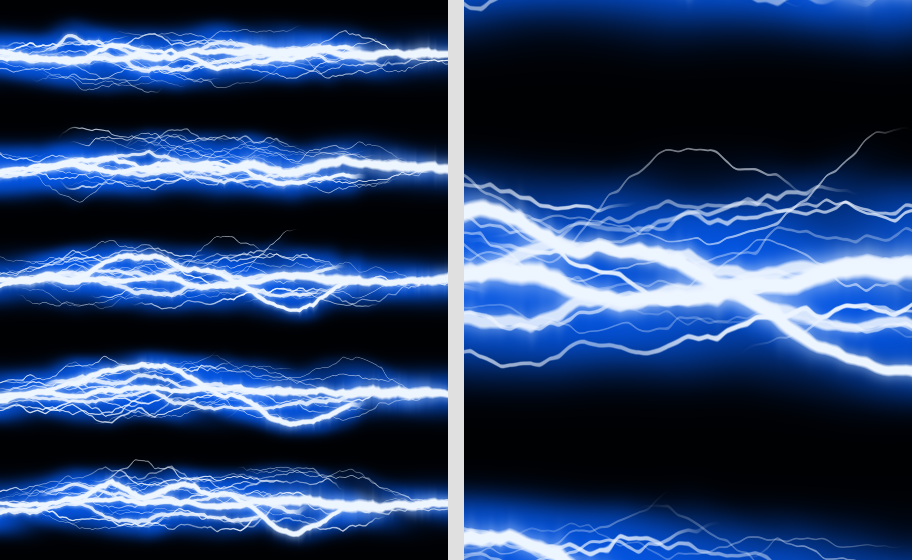
Left: the whole. Right: its middle third, enlarged.
A WebGL 2 fragment shader for this pattern:

```glsl
#version 300 es
precision highp float;
// Five horizontal lightning bolts stacked on black. Each row layers a trunk, three
// thick arcs and many thin filaments; every strand is a jagged noise curve whose
// distance gives a white core and a blue glow.

uniform vec2 u_resolution;
out vec4 fragColor;

const float ROWS = 5.0;
const int STRANDS = 25;

float hash(vec2 p) {
    return fract(sin(dot(p, vec2(127.1, 311.7))) * 43758.5453);
}

float bell(float t) {
    return exp(-t * t);
}

// Signed value noise along x, with corners left partly sharp.
float noise(float x, float seed) {
    float i = floor(x), f = x - i;
    f = mix(f, f * f * (3.0 - 2.0 * f), 0.6);
    return mix(hash(vec2(i, seed)), hash(vec2(i + 1.0, seed)), f) * 2.0 - 1.0;
}

// Strands gather at both ends, most tightly on the right.
float taper(float x) {
    return mix(0.45, 1.0, smoothstep(0.0, 0.8, x)) * mix(1.0, 0.2, smoothstep(2.9, 3.9, x));
}

// Broad course of a strand: an arch, then a dip, plus slow wandering.
float course(float x, float seed, float offset, float spread, float sway) {
    float wander = 0.7 * noise(x * 1.5, seed) + 0.4 * noise(x * 3.1, seed + 5.3);
    float swing = bell((x - 1.35) / 0.6) - 1.1 * bell((x - 2.6) / 0.45);
    return taper(x) * (offset + spread * wander) + sway * swing;
}

// Fine kinks added on top of the course.
float kinks(float x, float seed, float rough) {
    return rough * (noise(x * 6.5, seed + 1.7) + 0.5 * noise(x * 15.0, seed + 2.9)
                  + 0.25 * noise(x * 34.0, seed + 4.1));
}

void main() {
    vec2 p = gl_FragCoord.xy / u_resolution.y * ROWS;
    float row = floor(p.y);
    float x = p.x, y = fract(p.y) - 0.49;
    float pixel = ROWS / u_resolution.y;
    float glow = 0.0, dark = 1.0;

    for (int k = 0; k < STRANDS; k++) {
        float id = float(k);
        float seed = row * 37.0 + id * 1.37 + 3.0;
        float r1 = hash(vec2(seed, 1.0)), r2 = hash(vec2(seed, 2.0));
        float r3 = hash(vec2(seed, 3.0)), r4 = hash(vec2(seed, 4.0));

        // Thin filament by default.
        float width = mix(0.003, 0.008, r3 * r3);
        float offset = (r1 - 0.42) * 0.48, spread = mix(0.1, 0.22, r2);
        float sway = 0.0, rough = 0.036, reach = 0.095, power = 0.27;
        float start = r4 * 3.4 - 0.9, end = start + 1.1 + 1.6 * r2;
        float strength = mix(0.35, 1.0, r3);

        if (k == 0) {           // trunk, widening to the right
            width = mix(0.026, 0.048, smoothstep(0.3, 3.4, x));
            offset = 0.02; spread = 0.07; rough = 0.022;
            reach = 0.19; power = 1.3; start = -1.0; end = 9.0; strength = 1.0;
        } else if (k < 4) {     // thick arcs, the first one swaying most
            width = k == 1 ? 0.026 : 0.019;
            offset = k == 1 ? 0.0 : 0.11 * float(k) - 0.27;
            spread = 0.14; rough = 0.025;
            sway = k == 1 ? (row < 2.5 ? 0.2 : 0.07) : 0.0;
            reach = 0.16; power = 0.85; start = k == 3 ? 0.3 : -1.0;
            end = k == 1 ? 3.3 : 2.4 + r4; strength = k == 1 ? 1.0 : 0.9;
        }

        float base = course(x, seed, offset, spread, sway);
        float line = base + kinks(x, seed, rough);
        float ahead = x + 0.02;
        float next = course(ahead, seed, offset, spread, sway) + kinks(ahead, seed, rough);
        float slope = (next - line) / 0.02;
        float dist = abs(y - line) / sqrt(1.0 + slope * slope);

        // Ends fade out and brightness drifts along the strand.
        float span = smoothstep(start, start + 0.25, x) * (1.0 - smoothstep(end - 0.2, end, x));
        float flicker = k < 4 ? 1.0 : 0.75 + 0.3 * noise(x * 2.3, seed + 8.0);
        width *= 0.9 + 0.3 * noise(x * 4.0, seed + 6.0);

        float soft = max(pixel * 0.6, width * 0.5);
        float core = 1.0 - smoothstep(max(width - soft, 0.0), width + soft, dist);
        float halo = k < 4 ? 0.4 * bell(dist / (width * 1.9)) : 0.0;
        dark *= 1.0 - min(max(core, halo) * span * flicker * strength, 1.0);
        glow += power * span * flicker * bell((y - base) / reach);
    }

    // Blue air, patchy and closed off between rows, under the white cores.
    glow *= 0.9 + 0.35 * noise(x * 2.6 + y * 4.0, row + 40.0);
    glow *= smoothstep(0.5, 0.3, abs(y));
    float air = 1.0 - exp(-1.2 * glow);
    vec3 color = vec3(0.0, 0.003, 0.012) + vec3(0.015, 0.34, 0.9) * air * mix(air, 1.0, 0.3);
    float light = (1.0 - dark) * smoothstep(0.5, 0.44, abs(y));
    color = mix(color, vec3(0.93, 0.96, 1.0), light);
    fragColor = vec4(color, 1.0);
}
```
